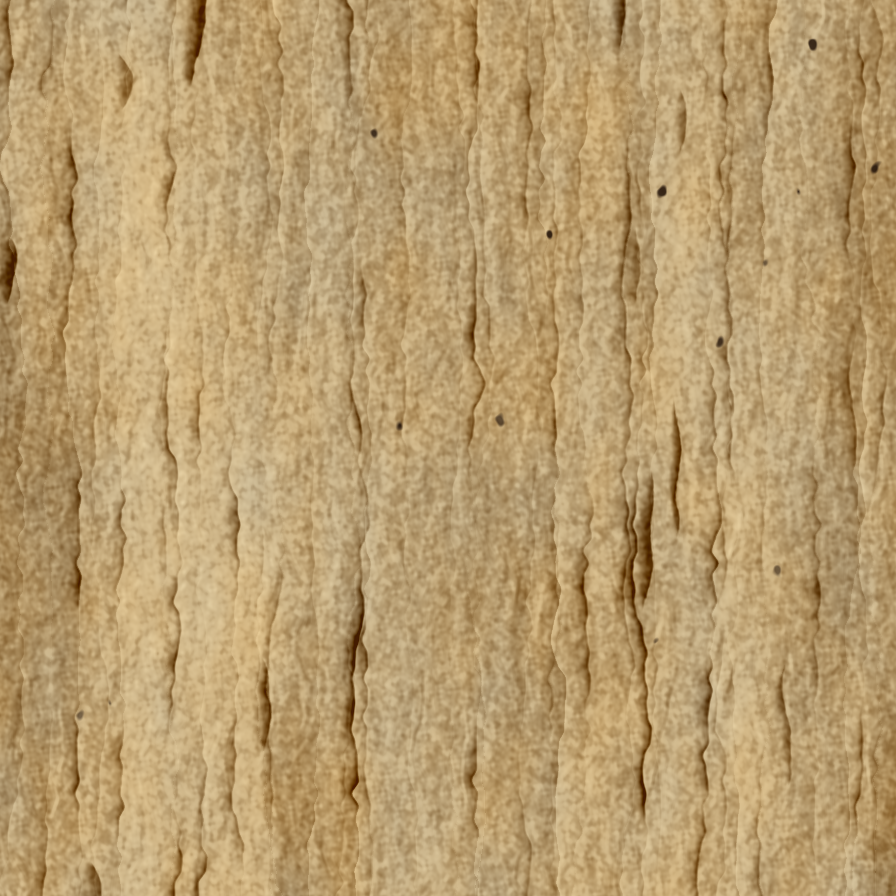
This texture is drawn by a Shadertoy shader. Its source:

```glsl
#define DARK vec3(0.42, 0.27, 0.08)
#define LIGHT vec3(0.84, 0.745, 0.565)
#define PIT_COLOR vec3(0.13, 0.07, 0.03)
#define BASE_TONE 0.78
#define WIDE_STRIPS 9.0
#define NARROW_STRIPS 25.0
#define CRACK_DEPTH 1.05
#define RELIEF 0.85
#define GRAIN 0.55
#define GOUGES 11
#define PITS 14

float hash(vec2 p) {
    vec3 q = fract(vec3(p.xyx) * 0.1031);
    q += dot(q, q.yzx + 33.33);
    return fract((q.x + q.y) * q.z);
}

float noise(vec2 p) {
    vec2 i = floor(p), f = fract(p);
    f = f * f * (3.0 - 2.0 * f);
    return mix(mix(hash(i), hash(i + vec2(1, 0)), f.x),
               mix(hash(i + vec2(0, 1)), hash(i + vec2(1, 1)), f.x), f.y);
}

// Each octave is turned to hide the lattice
float fbm(vec2 p) {
    float sum = 0.0, amp = 0.5;
    for (int i = 0; i < 4; i++) {
        sum += amp * noise(p);
        p = mat2(1.6, 1.2, -1.2, 1.6) * p + 17.3;
        amp *= 0.5;
    }
    return sum;
}

// Layered strips: tone per strip, shadow left of each edge, pale lip right of it
float strips(vec2 p, float count, float seed) {
    float x = p.x * count, cell = floor(x);
    float id = cell - 2.0, tone = 0.0;
    for (int k = -2; k <= 2; k++) {
        float e = cell + float(k);
        float key = e * 7.31 + seed;
        float bend = 0.022 * (noise(vec2(key, p.y * 5.0)) - 0.5)
                   + 0.011 * (noise(vec2(key + 3.7, p.y * 21.0)) - 0.5)
                   + 0.008 * (noise(vec2(key + 5.1, p.y * 70.0)) - 0.5);
        float edge = (e + 0.5 + 0.6 * (hash(vec2(e, seed)) - 0.5)) / count + bend;
        float d = p.x - edge;
        if (d > 0.0) id = e;

        float open = smoothstep(0.52, 0.86, noise(vec2(key + 11.0, p.y * 7.5)));
        open *= 0.25 + 0.95 * noise(vec2(key + 23.0, p.y * 38.0));
        float lipAmount = noise(vec2(key + 31.0, p.y * 13.0));
        lipAmount *= 0.5 + noise(vec2(key + 47.0, p.y * 55.0));
        float width = 0.0018 + 0.0042 * open;
        float side = smoothstep(-0.0012, 0.0012, d);
        tone -= CRACK_DEPTH * open * exp(-abs(d + 0.002) / width) * (1.0 - 0.8 * side);
        tone -= 0.22 * lipAmount * exp(min(d, 0.0) / 0.009) * (1.0 - side);
        tone += 0.30 * lipAmount * exp(-max(d, 0.0) / 0.005) * side;
    }
    return tone + 0.26 * (noise(vec2(id * 5.7 + seed, p.y * 2.5)) - 0.5);
}

// Raised fibres and flakes, stretched along the trunk
float height(vec2 p) {
    p.x += 0.014 * noise(p * vec2(8.0, 14.0)) + 0.006 * noise(p * 45.0);
    float flakes = smoothstep(0.43, 0.50, fbm(p * vec2(18.0, 6.0)));
    return 0.25 * flakes + fbm(p * vec2(55.0, 22.0) + 9.0);
}

// Lens-shaped hollows, darkest and sharpest on the right
float gouges(vec2 p) {
    float dark = 0.0;
    float ragged = 0.007 * (fbm(p * vec2(60.0, 45.0)) - 0.47);
    for (int i = 0; i < GOUGES; i++) {
        float k = float(i) + 1.0;
        vec2 center = vec2(hash(vec2(k, 3.1)), fract(k * 0.618 + 0.3 * hash(vec2(k, 8.4))));
        float halfLength = mix(0.03, 0.085, hash(vec2(k, 5.7)));
        float halfWidth = mix(0.006, 0.012, hash(vec2(k, 9.2)));
        vec2 q = p - center;
        q.x -= 0.14 * (hash(vec2(k, 12.6)) - 0.5) * q.y;
        q.x += 0.012 * (noise(vec2(k * 4.3, p.y * 22.0)) - 0.5);
        float v = q.y / halfLength;
        float w = halfWidth * max(1.0 - v * v, 0.0) + ragged;
        float soft = q.x > 0.0 ? 0.0015 : 0.004;
        float inside = smoothstep(-soft, soft, w - abs(q.x)) * smoothstep(1.0, 0.8, abs(v));
        float slope = smoothstep(-1.0, 0.8, q.x / halfWidth);
        dark = max(dark, inside * mix(0.2, 1.1, slope) * mix(0.5, 1.0, hash(vec2(k, 6.6))));
    }
    return dark;
}

// Small dark insect holes
float pits(vec2 p, float pixel) {
    float cover = 0.0;
    for (int i = 0; i < PITS; i++) {
        float k = float(i) + 41.0;
        vec2 q = p - vec2(hash(vec2(k, 1.7)), hash(vec2(k, 4.9)));
        q.x -= 0.6 * (hash(vec2(k, 2.2)) - 0.3) * q.y;
        float size = mix(0.0022, 0.0058, hash(vec2(k, 7.3)));
        float d = length(q * vec2(1.15, 0.85)) + 0.004 * (noise(p * 150.0) - 0.5);
        float spot = 1.0 - smoothstep(size - 0.0015 - pixel, size + 0.0015, d);
        cover = max(cover, spot * mix(0.5, 1.0, hash(vec2(k, 6.1))));
    }
    return cover;
}

void mainImage(out vec4 fragColor, in vec2 fragCoord) {
    vec2 p = fragCoord / iResolution.y;
    float tone = BASE_TONE + 0.36 * (fbm(p * vec2(5.0, 2.2) + 4.0) - 0.47);
    tone -= 0.10 * (1.0 - smoothstep(0.04, 0.15, p.x)) + 0.12 * smoothstep(0.84, 1.0, p.x);

    tone += strips(p, WIDE_STRIPS, 2.0) + 0.7 * strips(p, NARROW_STRIPS, 57.0);
    tone += RELIEF * (height(p) - height(p - vec2(0.0035, -0.0018)));
    vec2 turned = mat2(0.8, 0.6, -0.6, 0.8) * p;
    tone += GRAIN * (0.55 * noise(turned * 230.0) + 0.45 * noise(turned.yx * 150.0 + 7.0) - 0.5);
    tone -= gouges(p);

    // Soft shoulder, then drift between ochre and grey
    tone = min(tone, 0.92 + 0.5 * (tone - 0.92));
    vec3 color = mix(DARK, LIGHT, max(tone, -0.35));
    float tint = fbm(p * vec2(18.0, 9.0) + 31.0) - 0.47;
    color += tint * vec3(0.06, -0.01, -0.10);
    color = mix(color, PIT_COLOR, pits(p, 1.0 / iResolution.y));
    fragColor = vec4(clamp(color, 0.0, 1.0), 1.0);
}
```
